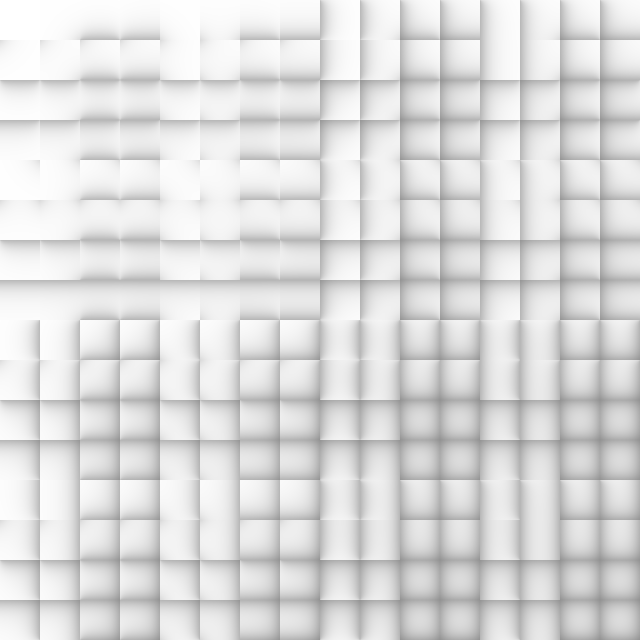
Reproduce this background procedurally as a Shadertoy shader.

```glsl
// A 16 by 16 chart of soft ambient shadows: each cell is a floor tile whose
// eight neighbours are raised or not, following the bits of the cell index.
// Each visible wall face darkens the floor by its exact sky-blocking share.

const float CELLS = 16.0;          // cells across and down
const float WALL_HEIGHT = 0.32;    // in cell widths
const float SHADE_STRENGTH = 0.56; // darkening where the sky is fully blocked
const vec3 FLOOR_COLOR = vec3(1.0);
const int SAMPLES = 2;             // antialiasing samples per axis
const float TAU = 6.2831853;

// Share of the sky hidden by a wall at distance d, spanning a to b sideways
float wallOcclusion(float d, float a, float b) {
    float rim = length(vec2(d, WALL_HEIGHT));
    float base = atan(b / d) - atan(a / d);
    float top = atan(b / rim) - atan(a / rim);
    return (base - top * d / rim) / TAU;
}

// Neighbour bits circle the cell clockwise from the lower right corner:
// even bits are corners, odd bits are sides
bool raised(int index, int bit) {
    return ((index >> (bit & 7)) & 1) == 1;
}

float cellOcclusion(vec2 p, int index) {
    float occlusion = 0.0;
    // x runs along the current side, y is the distance from it
    vec2 q = vec2(1.0 - p.x, p.y);
    for (int k = 0; k < 4; k++) {
        int side = 2 * k + 1;
        float d = max(q.y, 1e-4);
        if (raised(index, side))
            occlusion += wallOcclusion(d, -q.x, 1.0 - q.x);
        // A corner block shows this face unless the adjoining side covers it
        if (raised(index, side + 7) && !raised(index, side + 6))
            occlusion += wallOcclusion(d, -1.0 - q.x, -q.x);
        if (raised(index, side + 1) && !raised(index, side + 2))
            occlusion += wallOcclusion(d, 1.0 - q.x, 2.0 - q.x);
        q = vec2(q.y, 1.0 - q.x); // turn to the next side
    }
    return occlusion;
}

void mainImage(out vec4 fragColor, in vec2 fragCoord) {
    float occlusion = 0.0;
    for (int j = 0; j < SAMPLES; j++)
    for (int i = 0; i < SAMPLES; i++) {
        vec2 offset = (vec2(i, j) + 0.5) / float(SAMPLES) - 0.5;
        vec2 grid = (fragCoord + offset) / iResolution.xy * CELLS;
        ivec2 cell = ivec2(floor(grid));
        int row = int(CELLS) - 1 - cell.y; // rows count from the top
        occlusion += cellOcclusion(fract(grid), row * int(CELLS) + cell.x);
    }
    occlusion /= float(SAMPLES * SAMPLES);
    fragColor = vec4(FLOOR_COLOR * (1.0 - SHADE_STRENGTH * occlusion), 1.0);
}
```
